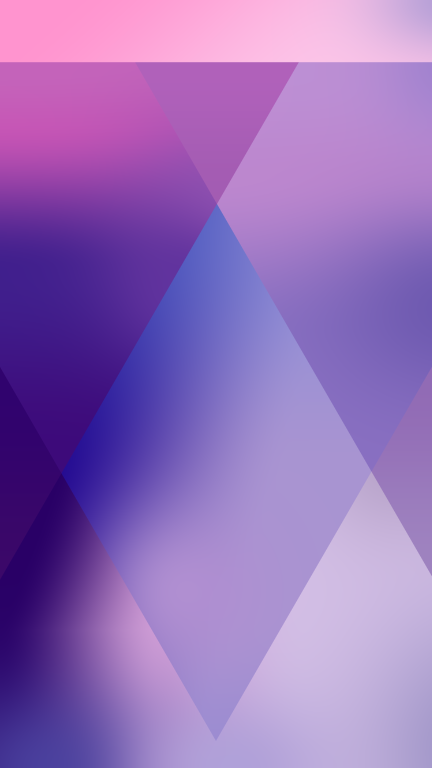
A Shadertoy shader for this background:

```glsl
// Soft violet and pink gradients seen through crossing translucent facets.
// Two pairs of slanted lines split the canvas into panes; each pane is a
// smooth gradient with a few gaussian glows, joined by antialiased masks.

#define ASPECT 0.5625                  // design width over height
#define STRIP_EDGE 0.919               // lower edge of the bright top strip
#define UPPER_APEX vec2(0.2825, 0.7344)
#define LOWER_APEX vec2(0.2812, 0.0352)
#define FACET_NORMAL vec2(0.866, 0.5)  // normal of the falling lines
#define BLUE_TILT 0.5                  // lean of the blue in the diamond
#define BLUE_RANGE vec2(0.10, 0.66)    // where that blue starts and ends

// Blend a soft elliptical glow over a colour.
vec3 glow(vec3 base, vec3 tint, vec2 uv, vec2 centre, vec2 radius) {
    vec2 d = (uv - centre) / radius;
    return mix(base, tint, exp(-dot(d, d)));
}

vec3 topStrip(vec2 uv) {
    vec3 c = mix(vec3(1.0, 0.58, 0.81), vec3(0.99, 0.77, 0.91),
                 smoothstep(0.05, 0.85, uv.x + 2.0 * (0.95 - uv.y)));
    return glow(c, vec3(0.70, 0.62, 0.84), uv, vec2(1.06, 1.0), vec2(0.20, 0.07));
}

vec3 leftPane(vec2 uv) {
    vec3 indigo = mix(vec3(0.24, 0.04, 0.48), vec3(0.25, 0.12, 0.55),
                      smoothstep(0.42, 0.64, uv.y));
    vec3 pink = mix(vec3(0.78, 0.33, 0.71), vec3(0.77, 0.39, 0.73),
                    smoothstep(0.81, 0.91, uv.y));
    vec3 c = mix(indigo, pink, smoothstep(0.65, 0.84, uv.y));
    c = glow(c, vec3(0.58, 0.33, 0.70), uv, vec2(0.55, 0.74), vec2(0.26, 0.12));
    return glow(c, vec3(0.38, 0.20, 0.62), uv, vec2(0.42, 0.62), vec2(0.16, 0.10));
}

vec3 rightPane(vec2 uv) {
    vec3 c = mix(vec3(0.54, 0.44, 0.76), vec3(0.74, 0.53, 0.81),
                 smoothstep(0.56, 0.77, uv.y));
    c = mix(c, vec3(0.74, 0.56, 0.83), smoothstep(0.77, 0.90, uv.y));
    c = glow(c, vec3(0.43, 0.35, 0.69), uv, vec2(1.05, 0.60), vec2(0.28, 0.12));
    return glow(c, vec3(0.63, 0.51, 0.81), uv, vec2(1.04, 0.92), vec2(0.16, 0.10));
}

// Deep blue at the left fading across into lavender.
vec3 diamondPane(vec2 uv) {
    vec3 blue = mix(vec3(0.12, 0.02, 0.56), vec3(0.26, 0.32, 0.74),
                    smoothstep(0.36, 0.74, uv.y));
    vec3 lavender = mix(vec3(0.66, 0.58, 0.82), vec3(0.57, 0.56, 0.84),
                        smoothstep(0.38, 0.66, uv.y));
    lavender = mix(vec3(0.61, 0.55, 0.82), lavender, smoothstep(0.04, 0.20, uv.y));
    float across = uv.x - BLUE_TILT * (uv.y - 0.4);
    vec3 c = mix(blue, lavender, smoothstep(BLUE_RANGE.x, BLUE_RANGE.y, across));
    return glow(c, vec3(0.69, 0.56, 0.82), uv, vec2(0.43, 0.23), vec2(0.20, 0.11));
}

// Dark left corner passing through rose into a pale right side.
vec3 groundPane(vec2 uv) {
    vec3 pale = mix(vec3(0.82, 0.62, 0.84), vec3(0.83, 0.75, 0.90),
                    smoothstep(0.35, 0.72, uv.x));
    float light = smoothstep(0.0, 0.37, uv.x - 0.65 * max(uv.y - 0.18, 0.0));
    vec3 c = mix(vec3(0.16, 0.0, 0.40), pale, light);
    c = mix(c, pale, smoothstep(0.55, 0.75, uv.x));
    c = glow(c, vec3(0.28, 0.24, 0.61), uv, vec2(0.12, 0.0), vec2(0.28, 0.11));
    c = glow(c, vec3(0.69, 0.63, 0.85), uv, vec2(0.54, 0.0), vec2(0.23, 0.09));
    c = glow(c, vec3(0.72, 0.64, 0.79), uv, vec2(0.92, 0.40), vec2(0.20, 0.10));
    return glow(c, vec3(0.62, 0.58, 0.78), uv, vec2(1.10, 0.02), vec2(0.26, 0.18));
}

// Antialiased step for a signed distance in canvas heights.
float side(float d) {
    return clamp(d * iResolution.y + 0.5, 0.0, 1.0);
}

void mainImage(out vec4 fragColor, in vec2 fragCoord) {
    vec2 uv = fragCoord / iResolution.xy;
    vec2 p = uv * vec2(ASPECT, 1.0);

    // Masks for the falling and rising line through each apex
    vec2 falling = FACET_NORMAL;
    vec2 rising = FACET_NORMAL * vec2(-1.0, 1.0);
    float aboveFalling = side(dot(p - UPPER_APEX, falling));
    float aboveRising = side(dot(p - UPPER_APEX, rising));
    float insideLeft = side(dot(p - LOWER_APEX, falling));
    float insideRight = side(dot(p - LOWER_APEX, rising));

    // Small corner panes and the upper triangle
    vec3 leftCorner = mix(vec3(0.23, 0.03, 0.41), vec3(0.19, 0.01, 0.43),
                          smoothstep(0.26, 0.48, uv.y));
    vec3 rightCorner = mix(vec3(0.62, 0.51, 0.75), vec3(0.57, 0.42, 0.71),
                           smoothstep(0.27, 0.50, uv.y));
    vec3 upperTriangle = mix(vec3(0.64, 0.36, 0.70), vec3(0.69, 0.38, 0.73),
                             smoothstep(0.75, 0.91, uv.y));

    // Join the panes
    vec3 left = mix(leftCorner, leftPane(uv), insideLeft);
    vec3 right = mix(rightCorner, rightPane(uv), insideRight);
    vec3 centre = mix(groundPane(uv), diamondPane(uv), insideLeft * insideRight);
    vec3 colour = mix(mix(centre, left, aboveRising),
                      mix(right, upperTriangle, aboveRising), aboveFalling);
    colour = mix(colour, topStrip(uv), side(uv.y - STRIP_EDGE));

    fragColor = vec4(colour, 1.0);
}
```
